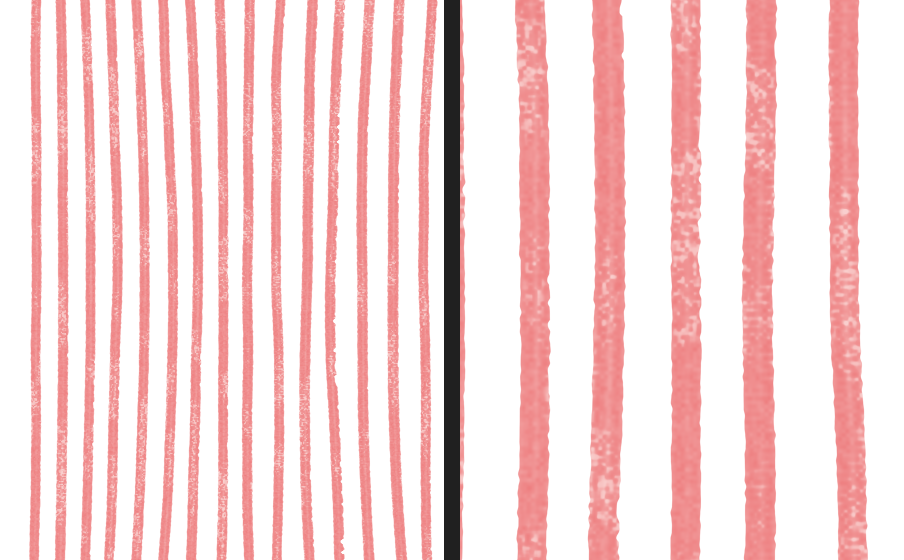
Left: the whole. Right: its middle third, enlarged.
Give the GLSL for this pattern, as a Shadertoy shader.

```glsl
// Fifteen hand-drawn vertical chalk stripes in coral on white paper.
// Each stripe is a distance to a wandering centre line, with rough edges
// and a dry-brush tone built from layered value noise.

// Lengths are in canvas heights.
const int   STRIPES      = 15;
const float FIRST_X      = 0.0664;   // centre of the leftmost stripe
const float SPACING      = 0.0449;
const float SPREAD       = 0.00033;  // gaps widen slightly to the right
const float HALF_WIDTH   = 0.0091;
const float BOW          = 0.015;    // slow lean shared by neighbours
const float WANDER       = 0.014;    // individual hand wobble
const float WOBBLE       = 0.004;
const float ROUGHNESS    = 0.0011;
const float CHIP_DEPTH   = 0.0065;
const int   CHIPPED      = 11;       // stripe with the torn right edge
const vec3  PAPER        = vec3(1.0);
const vec3  DEEP_CORAL   = vec3(0.93, 0.485, 0.49);
const vec3  PALE_CORAL   = vec3(0.97, 0.77, 0.765);

float hash(vec2 p) {
    return fract(sin(dot(p, vec2(127.1, 311.7))) * 43758.5453);
}

float noise(vec2 p) {
    vec2 cell = floor(p), f = fract(p);
    f = f * f * (3.0 - 2.0 * f);
    float low  = mix(hash(cell), hash(cell + vec2(1, 0)), f.x);
    float high = mix(hash(cell + vec2(0, 1)), hash(cell + vec2(1, 1)), f.x);
    return mix(low, high, f.y);
}

// Centre line of stripe n at height y.
float centreX(float n, float y) {
    float x = FIRST_X + SPACING * n + SPREAD * n * n;
    float bow = (4.0 * y * (1.0 - y) - 0.6) * sin(n * 0.37);
    float looseness = mix(0.25, 1.0, hash(vec2(n, 5.0))) * mix(0.7, 1.2, n / 14.0);
    float slow = noise(vec2(y * 3.3 + n * 1.7, n * 7.0)) - 0.5;
    float quick = noise(vec2(y * 8.0, n * 11.0 + 3.0)) - 0.5;
    return x + BOW * bow + looseness * (WANDER * slow + WOBBLE * quick);
}

// Coverage of a stripe: rough on both sides, chipped on the right.
float coverage(float offset, float y, int id, float aa) {
    float n = float(id);
    float side = offset < 0.0 ? 0.0 : 1.0;
    float rough = noise(vec2(y * 260.0, n * 5.0 + side * 2.0)) - 0.5;
    float halfWidth = HALF_WIDTH * mix(0.93, 1.05, hash(vec2(n, 9.0)));
    halfWidth += ROUGHNESS * rough;

    float chip = smoothstep(0.5, 0.95, noise(vec2(y * 150.0, n * 13.0)));
    float worn = smoothstep(0.55, 0.8, noise(vec2(y * 9.0, n * 17.0)));
    float wear = id == CHIPPED ? 0.35 + 0.65 * worn : 0.25 * worn;
    halfWidth -= side * CHIP_DEPTH * chip * wear;
    return 1.0 - smoothstep(-aa, aa, abs(offset) - halfWidth);
}

// Dry-brush tone: grain, a light central streak and speckled patches.
vec3 chalk(float offset, float y, float n) {
    float u = offset / HALF_WIDTH;
    vec2 q = vec2(offset, y) + vec2(n * 0.37, n * 0.61);
    float grain = 0.55 * noise(q * 420.0) + 0.45 * noise(q * 230.0 + 19.0);
    float band = noise(vec2(u * 0.7 + n * 9.0, y * 17.0 + n * 3.1));
    float patchy = smoothstep(0.5, 0.8, band + 0.3 * (grain - 0.5));
    float streak = exp(-pow((u - 0.1) / 0.22, 2.0));
    streak *= 0.4 + 0.6 * noise(vec2(n * 4.0, y * 14.0));
    float softEdge = smoothstep(0.6, 1.0, abs(u));

    float tone = 0.02 + 0.38 * grain + 0.24 * streak + 0.12 * softEdge;
    tone += patchy * (0.1 + 0.55 * smoothstep(0.4, 0.75, grain));
    return mix(DEEP_CORAL, PALE_CORAL, clamp(tone, 0.0, 1.15));
}

void mainImage(out vec4 fragColor, in vec2 fragCoord) {
    vec2 p = fragCoord / iResolution.y;
    float aa = 0.75 / iResolution.y;
    vec3 colour = PAPER;

    for (int i = 0; i < STRIPES; i++) {
        float n = float(i);
        float offset = p.x - centreX(n, p.y);
        if (abs(offset) > 2.0 * HALF_WIDTH) continue;
        colour = mix(colour, chalk(offset, p.y, n), coverage(offset, p.y, i, aa));
    }
    fragColor = vec4(colour, 1.0);
}
```
